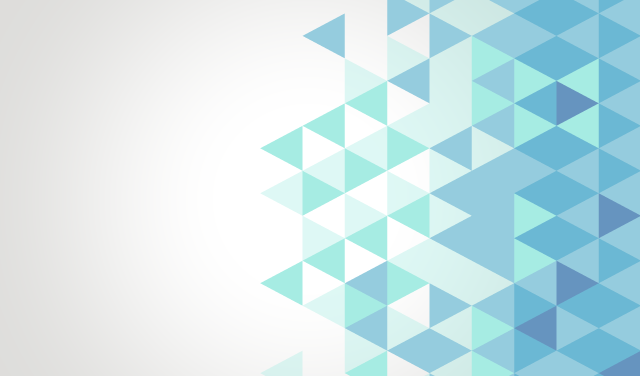
A Shadertoy shader for this background:

```glsl
#define GRID_LEFT 0.692      // left tip of the mosaic, in canvas heights
#define GRID_TOP 0.0356      // first tile centre below the top edge
#define COLUMN_WIDTH 0.11256
#define HALF_TILE 0.0598     // half the height of a tile
#define GLOW_CENTRE vec2(0.82, 0.47)
#define GLOW_INNER 0.2
#define GLOW_OUTER 0.95
#define PALE_OPACITY 0.37
#define SAMPLES 4

const vec3 WHITE = vec3(1.0);
const vec3 GREY = vec3(0.87, 0.868, 0.86);
const vec3 MINT = vec3(0.65, 0.925, 0.89);
const vec3 LIGHT_BLUE = vec3(0.585, 0.80, 0.87);
const vec3 BLUE = vec3(0.42, 0.72, 0.83);
const vec3 INDIGO = vec3(0.40, 0.58, 0.75);

// Tone levels, from bare background to the darkest accent
const int BARE = 0, PALE_TONE = 1, MINT_TONE = 2, LIGHT_TONE = 3, BLUE_TONE = 4, DARK_TONE = 5;

// Column and row of the triangle under p; rows count downwards
ivec2 triangleAt(vec2 p) {
    float u = (p.x - GRID_LEFT) / COLUMN_WIDTH;
    float v = (1.0 - p.y - GRID_TOP) / HALF_TILE;
    int column = int(floor(u));
    int row = int(floor(v));
    bool pointsLeft = ((column + row) & 1) == 0;
    float reach = pointsLeft ? fract(u) : 1.0 - fract(u);
    return ivec2(column, fract(v) < reach ? row : row + 1);
}

// Loose left fringe: diagonal stripes with a period of three tiles
int fringeTone(int column, int row) {
    if (column == 1 && row == 1) return LIGHT_TONE;   // detached tiles
    if (column == 0 && row == 16) return PALE_TONE;
    bool outside = abs(row - 9) > 3 + column * column;
    bool hiddenTip = column == 0 && (row & 1) == 1;
    if (outside || hiddenTip) return BARE;

    int stripe = (column + row + 3) % 3;
    bool outerBlue = column == 3 && stripe == 0 && abs(2 * row - 17) > 10;
    bool lowerBlue = column == 2 && (row & 1) == 0 && abs(row - 13) < 2;
    if (outerBlue || lowerBlue) return LIGHT_TONE;
    return stripe == 0 ? MINT_TONE : stripe == 1 ? BARE : PALE_TONE;
}

// Middle columns: blue alternates with pale and mint
int middleTone(int column, int row) {
    bool odd = (row & 1) == 1;
    if (column == 4) {
        bool swapped = abs(2 * row - 17) < 6;
        bool gap = abs(row - 4) < 2;
        return odd != swapped && !gap ? LIGHT_TONE : PALE_TONE;
    }
    if (odd || abs(row - 9) < 2) return LIGHT_TONE;
    return row % 6 == 0 ? PALE_TONE : MINT_TONE;
}

// Dense right side: two blues with mint and dark accents
int denseTone(int column, int row) {
    int shift = (column - 6) * (column - 5) / 2;
    bool accent = row % (15 - column) == 5 - shift;
    if (accent && (row > 8 || column == 7)) return DARK_TONE;

    bool odd = (row & 1) == 1;
    bool mintRow = odd && row % 6 != 1 && row > 0 && row < 12;
    if (mintRow && (column == 6 || (column == 7 && row < 6))) return MINT_TONE;

    bool swapped = column > 7 || row > 11;
    return odd == swapped ? BLUE_TONE : LIGHT_TONE;
}

int tileTone(ivec2 tile) {
    int column = min(tile.x, 8);
    if (column < 0) return BARE;
    if (column < 4) return fringeTone(column, tile.y);
    if (column < 6) return middleTone(column, tile.y);
    return denseTone(column, tile.y);
}

vec3 scene(vec2 p) {
    // Soft white glow fading to grey
    float shade = smoothstep(GLOW_INNER, GLOW_OUTER, distance(p, GLOW_CENTRE));
    vec3 background = mix(WHITE, GREY, shade);

    int tone = tileTone(triangleAt(p));
    if (tone == BARE) return background;
    if (tone == PALE_TONE) return mix(background, MINT, PALE_OPACITY);
    if (tone == MINT_TONE) return MINT;
    if (tone == LIGHT_TONE) return LIGHT_BLUE;
    return tone == BLUE_TONE ? BLUE : INDIGO;
}

void mainImage(out vec4 fragColor, in vec2 fragCoord) {
    // Average a grid of samples to smooth the edges
    vec3 total = vec3(0.0);
    for (int y = 0; y < SAMPLES; y++) {
        for (int x = 0; x < SAMPLES; x++) {
            vec2 offset = (vec2(x, y) + 0.5) / float(SAMPLES) - 0.5;
            total += scene((fragCoord + offset) / iResolution.y);
        }
    }
    fragColor = vec4(total / float(SAMPLES * SAMPLES), 1.0);
}
```
